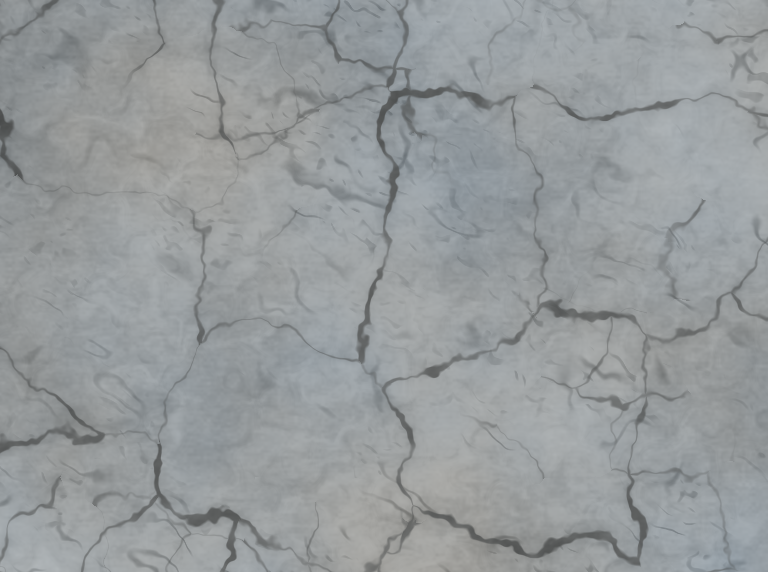
Give the GLSL for this texture, as a Shadertoy shader.

```glsl
// Weathered grey plaster split by wandering dark cracks, with hairlines and scuffs.

const vec3  PLASTER      = vec3(0.618, 0.633, 0.637);
const vec3  CRACK_COLOR  = vec3(0.335, 0.342, 0.340);
const vec3  WARM_TINT    = vec3(0.036, 0.002, -0.034);
const float MAIN_SCALE   = 2.9;     // large plates per canvas height
const float FINE_SCALE   = 6.5;     // small plates per canvas height
const float MAIN_WIDTH   = 0.0062;  // half width of the widest cracks
const float FINE_WIDTH   = 0.0036;
const float EDGE_SOFT    = 0.0026;
const float HALO_SIZE    = 0.011;
const float HALO_DARK    = 0.085;
const float MOTTLE       = 0.21;
const float RELIEF       = 0.14;
const float GRAIN        = 0.050;
const float SCUFF_DARK   = 0.13;

float hash(vec2 p) {
    vec3 q = fract(vec3(p.xyx) * 0.1031);
    q += dot(q, q.yzx + 33.33);
    return fract((q.x + q.y) * q.z);
}

vec2 hash2(vec2 p) {
    return vec2(hash(p + 17.3), hash(p + 71.9));
}

float noise(vec2 p) {
    vec2 i = floor(p), f = fract(p);
    f = f * f * (3.0 - 2.0 * f);
    return mix(mix(hash(i), hash(i + vec2(1, 0)), f.x),
               mix(hash(i + vec2(0, 1)), hash(i + vec2(1, 1)), f.x), f.y);
}

float fbm(vec2 p) {
    float sum = 0.0, amp = 0.5;
    for (int i = 0; i < 5; i++) {
        sum += amp * noise(p);
        p = mat2(1.6, 1.2, -1.2, 1.6) * p + 9.7;
        amp *= 0.5;
    }
    return sum;
}

vec2 noise2(vec2 p) {
    return vec2(noise(p), noise(p + 43.7)) - 0.5;
}

// Bends straight plate borders into ragged paths.
vec2 ragged(vec2 p) {
    return p + 0.100 * noise2(p * 5.0) + 0.046 * noise2(p * 13.0)
             + 0.017 * noise2(p * 38.0) + 0.007 * noise2(p * 95.0);
}

// Returns crack coverage and the soft shade beside it.
vec2 cracks(vec2 p, float scale, float width, float missing) {
    vec2 g = ragged(p) * scale + scale * 3.1;
    vec2 cell = floor(g), home = cell, toHome = vec2(0);
    float nearest = 1e3;
    for (int y = -1; y <= 1; y++)
    for (int x = -1; x <= 1; x++) {
        vec2 id = cell + vec2(x, y);
        vec2 r = id + 0.1 + 0.8 * hash2(id) - g;
        if (dot(r, r) < nearest) { nearest = dot(r, r); home = id; toHome = r; }
    }

    // Each border has its own strength, and swells and thins along its path.
    float swell = smoothstep(0.2, 0.8, 0.5 * noise(p * 9.0 + 5.0) + 0.5 * noise(p * 29.0));
    float chip = 0.55 + 0.9 * noise(p * 85.0 + 2.0);
    float soft = max(EDGE_SOFT, 0.8 / iResolution.y);
    vec2 result = vec2(0);
    for (int y = -2; y <= 2; y++)
    for (int x = -2; x <= 2; x++) {
        if (x == 0 && y == 0) continue;
        vec2 id = home + vec2(x, y);
        vec2 r = id + 0.1 + 0.8 * hash2(id) - g;
        float d = dot(0.5 * (toHome + r), normalize(r - toHome)) / scale;
        float strength = smoothstep(missing, missing + 0.4, hash(home + id + 3.7));
        float w = width * strength * chip * (0.2 + swell);
        float line = 1.0 - smoothstep(max(w - soft, 0.0), w + soft, d);
        float fade = sqrt(strength) * mix(0.45, 1.0, swell);
        result = max(result, vec2(line, exp(-max(d, 0.0) / HALO_SIZE)) * fade);
    }
    return result;
}

// Short curled hairlines and small pits, leaning down to the right.
float scuffs(vec2 p) {
    vec2 q = p + 0.035 * noise2(p * 18.0) + 0.010 * noise2(p * 60.0);
    q = mat2(0.82, 0.57, -0.57, 0.82) * q;
    float ridge = abs(noise(q * vec2(10.0, 24.0)) - 0.5);
    float curl = (1.0 - smoothstep(0.01, 0.085, ridge)) * smoothstep(0.55, 0.85, noise(p * 17.0 + 31.0));
    float pit = smoothstep(0.74, 0.95, noise(q * vec2(50.0, 115.0)));
    return max(curl, 0.7 * pit * smoothstep(0.4, 0.7, noise(p * 9.0 + 77.0)));
}

void mainImage(out vec4 fragColor, in vec2 fragCoord) {
    vec2 p = fragCoord / iResolution.y;

    // Plaster: broad mottling, lit relief, horizontal weave and grit.
    vec2 rough = p * 17.0 + 1.2 * noise2(p * 30.0);
    float relief = fbm(rough) - fbm(rough + vec2(0.22, -0.30));
    float grain = 0.5 * noise(p * vec2(60.0, 200.0)) + 0.5 * noise(p * 170.0 + 3.0) - 0.5;
    float tone = MOTTLE * (fbm(p * 3.2 + 8.0) - 0.48) + RELIEF * relief + GRAIN * grain;
    tone = min(tone, 0.6 * tone + 0.008);
    vec3 color = PLASTER + tone + WARM_TINT * (fbm(p * 2.6 + 60.0) - 0.5) * 2.0;

    // Wear gathers in patches and toward the lower right.
    float wear = smoothstep(0.40, 0.68, noise(p * 3.0 + 12.0) + 0.25 * (p.x - p.y));
    color -= SCUFF_DARK * scuffs(p) * (0.55 + 0.45 * wear);

    // Cracks with a smudged, uneven shade around them.
    vec2 fine = cracks(p + 4.3, FINE_SCALE, FINE_WIDTH, 0.40) * wear;
    vec2 main = cracks(p, MAIN_SCALE, MAIN_WIDTH, 0.06);
    float smudge = 0.35 + 1.3 * noise(p * 48.0 + 15.0);
    color -= HALO_DARK * smudge * max(main.y, 0.7 * fine.y);
    color = mix(color, CRACK_COLOR + 0.6 * tone, max(0.92 * main.x, 0.7 * fine.x));

    fragColor = vec4(clamp(color, 0.0, 1.0), 1.0);
}
```
